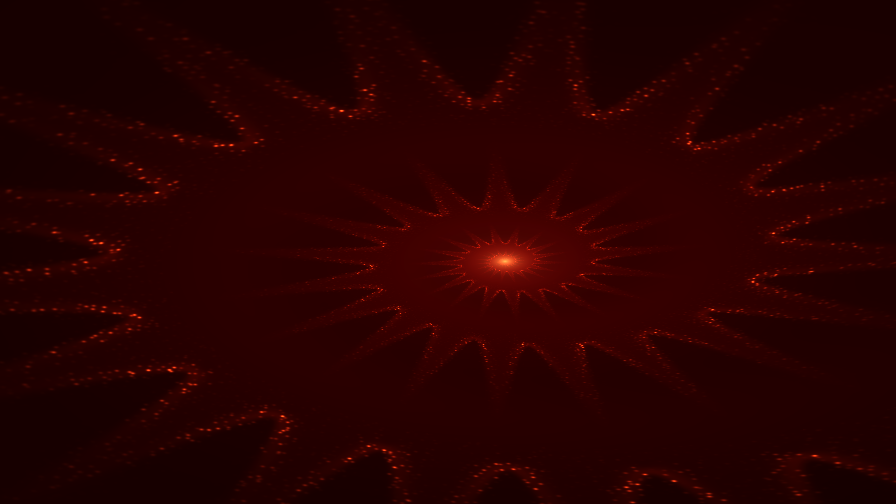
Write a WebGL 2 fragment shader that draws this background.

```glsl
#version 300 es
precision highp float;
uniform vec2 u_resolution;
out vec4 fragColor;

const float TAU = 6.2831853;

vec3 hash3(vec2 p) {
    vec3 q = fract(p.xyx * vec3(0.1031, 0.1030, 0.0973));
    q += dot(q, q.yxz + 33.33);
    return fract((q.xxy + q.yzz) * q.zyx);
}

// Cellular field of bright points; spread is the point radius in cells
float sparks(vec2 p, float spread) {
    vec2 cell = floor(p);
    float sum = 0.0;
    for (int j = -1; j <= 1; j++) {
        for (int i = -1; i <= 1; i++) {
            vec2 id = cell + vec2(i, j);
            vec3 h = hash3(id + 200.0);
            vec2 delta = p - id - h.xy;
            sum += h.z * h.z * h.z * exp(-dot(delta, delta) / (spread * spread));
        }
    }
    return sum;
}

void main() {
    // Tilted disc around the spiral centre, in units of canvas height
    vec2 p = gl_FragCoord.xy / u_resolution.y;
    p -= vec2(0.5638 * u_resolution.x / u_resolution.y, 0.4815);
    vec2 disc = p * vec2(1.0, 2.05);
    float radius = max(length(disc), 1e-4);
    float side = disc.x / radius;

    // Logarithmic spiral: rise is the log distance outside the nearest arm
    float angle = atan(-disc.x, -disc.y);
    float turn = 0.175 * TAU;
    float rise = log(radius) + 0.175 * angle + 0.69 * max(-p.y, 0.0)
               - 0.1065 - 0.073 * side;
    float lap = -floor((rise + 0.15) / turn);
    rise += turn * lap;

    // Scallops repeated along the arm, opening outward
    float tooth = (angle + TAU * lap + 0.596) / 0.3416 + 0.28 - 0.25 * side;
    float across = fract(tooth + 0.5) - 0.5;
    float offset = rise - 2.8 * across * across;
    float dist = offset / sqrt(1.0 + pow(16.4 * across, 2.0));

    // Dark red field, dimmer inside each scallop
    float shadow = smoothstep(-0.04, 0.05, dist) * (1.0 - smoothstep(0.3, 0.9, rise));
    float field = (0.05 + 0.22 * exp(-1.3 * radius)) * mix(1.1, 0.86, shadow);
    vec3 color = vec3(field, 0.0, 0.0);

    // Glittering scallop rims with a faint halo of dust
    float fade = exp(-4.5 * max(rise, 0.0)) * (1.0 - smoothstep(0.6, 0.9, rise));
    float rim = exp(-pow(dist / 0.024, 2.0)) * fade;
    float dust = exp(-abs(dist) / 0.045) * fade;
    float pixel = 46.0 / (u_resolution.y * radius);
    float spread = clamp(0.8 * pixel, 0.24, 0.55);
    float glitter = sparks(vec2(tooth * 15.5, rise * 46.0), spread) * 0.24 / spread;
    float light = glitter * (1.5 * rim + 0.2 * dust);
    color += vec3(0.10, 0.008, 0.0) * rim;
    color += vec3(1.0, 0.36, 0.12) * light * vec3(1.0, 0.5 + 0.5 * light, 0.4 + 0.6 * light);

    // Glowing core
    color += vec3(0.60, 0.11, 0.05) * exp(-20.0 * radius);
    color += vec3(0.50, 0.65, 0.30) * exp(-65.0 * radius);
    fragColor = vec4(min(color, 1.0), 1.0);
}
```
